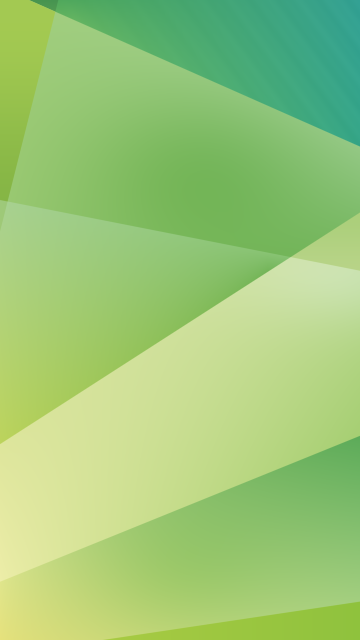
This background is drawn by a WebGL 1 fragment shader. Its source:

```glsl
precision highp float;
// Overlapping translucent sheets of green and pale yellow, cut by slanted lines.
// Each sheet is a four-corner gradient stretched between two edges; the sheets
// are layered from top to bottom, with soft glows and faint streaks added.

uniform vec2 u_resolution;

// Edges: height at the left side, height at the right side
#define RIDGE  vec2(1.020, 0.771)
#define FOLD   vec2(0.6875, 0.577)
#define BEAM   vec2(0.306, 0.668)
#define MEADOW vec2(0.091, 0.319)
#define GROUND vec2(-0.024, 0.060)
// Steep edge: x at the top, height where it meets the left side
#define BLADE  vec2(0.162, 0.638)
#define STREAKS 0.006

float heightAt(vec2 edge, float x) {
  return mix(edge.x, edge.y, x);
}

// Smooth coverage of the area below a slanted edge
float below(vec2 edge, vec2 p) {
  float slope = (edge.y - edge.x) * u_resolution.y / u_resolution.x;
  float d = (heightAt(edge, p.x) - p.y) * u_resolution.y / sqrt(1.0 + slope * slope);
  return smoothstep(-0.7, 0.7, d);
}

// Smooth coverage of the area left of the steep edge
float leftOfBlade(vec2 p) {
  float x = BLADE.x * (p.y - BLADE.y) / (1.0 - BLADE.y);
  return smoothstep(-0.7, 0.7, (x - p.x) * u_resolution.x);
}

// Four-corner gradient between two edges; ease bends it sideways
vec3 sheet(vec2 p, vec2 upper, vec2 lower, float ease,
           vec3 topLeft, vec3 topRight, vec3 lowLeft, vec3 lowRight) {
  float top = heightAt(upper, p.x);
  float span = max(top - heightAt(lower, p.x), 0.03);
  float t = clamp((top - p.y) / span, 0.0, 1.0);
  float s = pow(clamp(p.x, 0.0, 1.0), ease);
  return mix(mix(topLeft, topRight, s), mix(lowLeft, lowRight, s), t);
}

float glow(vec2 p, vec2 center, vec2 radius) {
  vec2 d = (p - center) / radius;
  return exp(-dot(d, d));
}

void main() {
  vec2 p = gl_FragCoord.xy / u_resolution;
  float underRidge = below(RIDGE, p);
  float underFold = below(FOLD, p);
  float blade = leftOfBlade(p);

  // Teal corner with diagonal streaks
  vec3 color = sheet(p, vec2(1.0), RIDGE, 1.4,
    vec3(0.32, 0.66, 0.34), vec3(0.20, 0.63, 0.58),
    vec3(0.41, 0.71, 0.36), vec3(0.21, 0.65, 0.53));
  float across = p.x * 0.75 + p.y;
  color += STREAKS * p.x * (sin(across * 90.0) + 0.6 * sin(across * 217.0 + 1.3));
  color *= 1.0 - 0.12 * blade;

  // Broad green sheet, darker in its middle
  vec3 canopy = sheet(p, RIDGE, FOLD, 0.85,
    vec3(0.64, 0.81, 0.49), vec3(0.59, 0.79, 0.53),
    vec3(0.61, 0.79, 0.45), vec3(0.43, 0.70, 0.34));
  canopy -= vec3(0.09, 0.05, 0.09) * glow(p, vec2(0.56, 0.74), vec2(0.3, 0.12));
  color = mix(color, canopy, underRidge);

  // Olive sliver at the left
  vec3 sliver = mix(vec3(0.52, 0.71, 0.27), vec3(0.64, 0.79, 0.32),
                    smoothstep(0.66, 0.98, p.y));
  color = mix(color, sliver, blade * underRidge);

  // Fan below the fold
  vec3 fan = sheet(p, FOLD, BEAM, 0.9,
    vec3(0.66, 0.82, 0.57), vec3(0.50, 0.75, 0.42),
    vec3(0.74, 0.83, 0.36), vec3(0.36, 0.67, 0.34));
  fan = mix(fan, sliver, 0.3 * blade);
  color = mix(color, fan, underFold);

  // Pale beam, muted where it rises above the fold
  vec3 beam = sheet(p, BEAM, MEADOW, 0.8,
    vec3(0.87, 0.90, 0.61), vec3(0.76, 0.86, 0.60),
    vec3(0.93, 0.93, 0.66), vec3(0.65, 0.81, 0.45));
  beam += vec3(0.06, 0.04, 0.13) * glow(p, vec2(1.0, 0.57), vec2(0.3, 0.08));
  vec3 mutedBeam = mix(vec3(0.72, 0.83, 0.53), vec3(0.67, 0.81, 0.48),
                       smoothstep(0.57, 0.67, p.y));
  color = mix(color, mix(mutedBeam, beam, underFold), below(BEAM, p));

  // Lower meadow, yellow at the left and deep green at the right
  vec3 meadow = sheet(p, MEADOW, GROUND, 0.8,
    vec3(0.88, 0.90, 0.55), vec3(0.36, 0.67, 0.35),
    vec3(0.91, 0.88, 0.47), vec3(0.64, 0.81, 0.50));
  meadow -= vec3(0.06, 0.02, 0.05) * glow(p, vec2(0.5, 0.1), vec2(0.25, 0.1));
  color = mix(color, meadow, below(MEADOW, p));

  // Bright strip along the bottom
  vec3 ground = mix(vec3(0.70, 0.81, 0.27), vec3(0.56, 0.76, 0.24), p.x);
  color = mix(color, ground, below(GROUND, p));

  gl_FragColor = vec4(color, 1.0);
}
```
